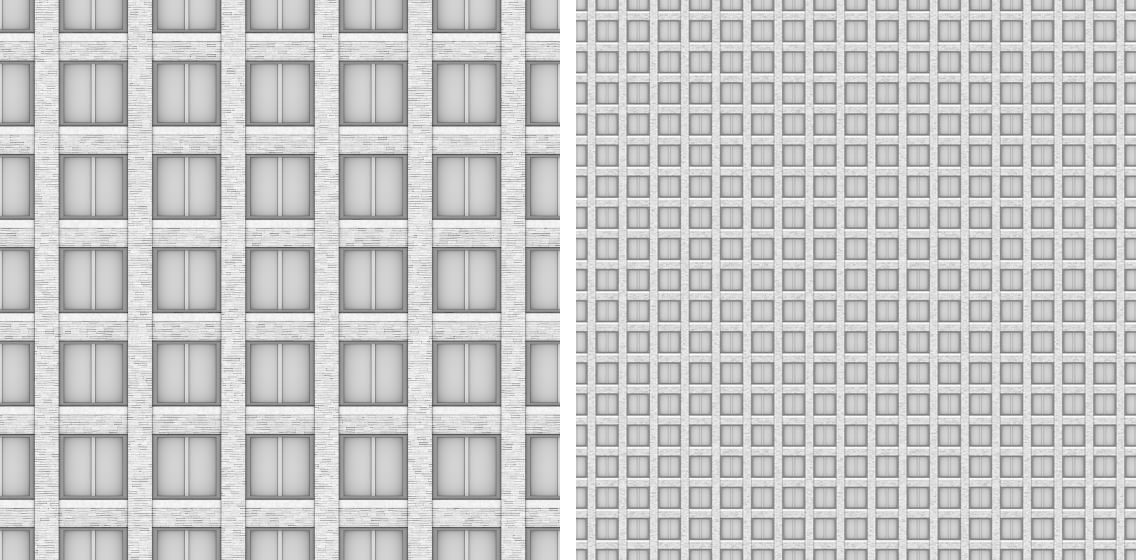
Left, the tile; right, the same tile 3 across and 3 down.
Give the GLSL for this pattern, as a Shadertoy shader.

```glsl
// A pale masonry facade: six by six two-pane windows between brick piers and spandrels.
// Each bay is folded to 128 units around its window centre and shaded with box distances,
// soft occlusion at every step in depth, and hashed brick courses that wrap at the canvas edge.

const float BAYS = 6.0;
const float BAY = 128.0;

float hash(vec2 p) {
    vec3 q = fract(vec3(p.xyx) * 0.1031);
    q += dot(q, q.yzx + 33.33);
    return fract((q.x + q.y) * q.z);
}

// Value noise whose lattice repeats after period cells
float noise(vec2 p, vec2 period) {
    vec2 i = floor(p), f = fract(p);
    f = f * f * (3.0 - 2.0 * f);
    vec2 a = mod(i, period), b = mod(i + 1.0, period);
    return mix(mix(hash(a), hash(vec2(b.x, a.y)), f.x),
               mix(hash(vec2(a.x, b.y)), hash(b), f.x), f.y);
}

// Coverage of the side where d is negative
float fill(float d, float pixel) {
    return clamp(0.5 - d / pixel, 0.0, 1.0);
}

// Coverage of a line of the given half width around d = 0
float stroke(float d, float halfWidth, float pixel) {
    return fill(abs(d) - halfWidth, pixel) * min(1.0, 2.0 * halfWidth / pixel);
}

// Thin courses with uneven joints
float brick(vec2 uv, float pixel) {
    vec2 count = vec2(11.0, 38.0) * BAYS;
    vec2 size = BAYS * BAY / count;
    vec2 g = uv * count;
    g.y += 0.3 * (noise(uv * count * vec2(1.0, 0.5), count * vec2(1.0, 0.5)) - 0.5);
    float row = mod(floor(g.y), count.y);
    g.x += hash(vec2(row, 7.0));
    vec2 id = vec2(mod(floor(g.x), count.x), row);
    vec2 joint = (0.5 - abs(fract(g) - 0.5)) * size;
    float tone = hash(id + 19.0);
    float wear = hash(id + 53.0);
    float shade = 0.955 - 0.06 * tone;
    shade -= (0.07 + 0.34 * wear * wear) * stroke(joint.y, 0.55, pixel);
    shade -= 0.17 * hash(id + 91.0) * stroke(joint.x, 0.4, pixel);
    vec2 grain = vec2(64.0, 96.0) * BAYS;
    return shade + 0.06 * (noise(uv * grain, grain) - 0.5);
}

// Glass darkens softly toward the frame and the mullion
float glass(vec2 a) {
    float side = max(40.5 - a.x, 0.0);
    float ends = max(40.3 - a.y, 0.0);
    float middle = max(a.x - 2.7, 0.0);
    float shade = 0.85 - 0.19 * exp(-side / 9.0) - 0.13 * exp(-ends / 9.0);
    shade -= 0.09 * exp(-middle / 5.0);
    return shade - 0.12 * exp(-min(side, min(ends, middle)) / 1.2);
}

float window(vec2 p, float pixel) {
    vec2 a = abs(p);
    // Recessed frame, shaded by the surrounding wall
    float reveal = max(min(47.3 - a.x, 44.5 - a.y), 0.0);
    float shade = 0.64 - 0.22 * exp(-reveal / 1.8);
    shade -= 0.05 * exp(-max(47.3 - a.x, 0.0) / 3.0);
    float pane = max(a.x - 40.5, a.y - 40.3);
    shade = mix(shade, glass(a), fill(pane, pixel));
    shade -= 0.15 * stroke(pane, 0.55, pixel);
    // Central mullion with dark edges
    float inside = fill(a.y - 40.3, pixel);
    float mullion = 0.86 - 0.12 * exp(-max(40.3 - a.y, 0.0) / 5.0);
    shade = mix(shade, mullion, fill(a.x - 2.7, pixel) * inside);
    return shade - 0.24 * stroke(a.x - 3.0, 0.5, pixel) * inside;
}

void mainImage(out vec4 fragColor, in vec2 fragCoord) {
    vec2 uv = fragCoord / iResolution.xy;
    float pixel = BAYS * BAY / min(iResolution.x, iResolution.y);
    vec2 p = (fract(uv * BAYS + 0.5) - 0.5) * BAY;
    float across = abs(p.x);
    float masonry = brick(uv, pixel);

    // Spandrel with a smooth sill along its top
    float y = p.y > 0.0 ? p.y - BAY : p.y;
    vec2 grain = vec2(48.0, 40.0) * BAYS;
    float sill = 0.97 - 0.05 * noise(uv * grain, grain);
    float wall = mix(masonry - 0.02, sill, fill(abs(y + 51.0) - 5.7, pixel));
    wall -= 0.24 * stroke(y + 56.9, 0.5, pixel);
    wall -= 0.25 * exp(-max(47.3 - across, 0.0) / 1.6);
    wall -= 0.12 * exp(-max(y + 83.5, 0.0) / 1.5);

    // Window opening and its dark upper and lower edges
    float shade = mix(wall, window(p, pixel), fill(abs(p.y) - 44.5, pixel));
    shade -= 0.38 * stroke(p.y + 45.0, 0.75, pixel);
    shade -= 0.30 * stroke(p.y - 44.5, 0.6, pixel);

    // Full-height piers stand in front
    shade = mix(masonry, shade, fill(across - 47.3, pixel));
    shade -= 0.18 * stroke(across - 47.3, 0.6, pixel);
    fragColor = vec4(vec3(clamp(shade, 0.0, 1.0)), 1.0);
}
```
